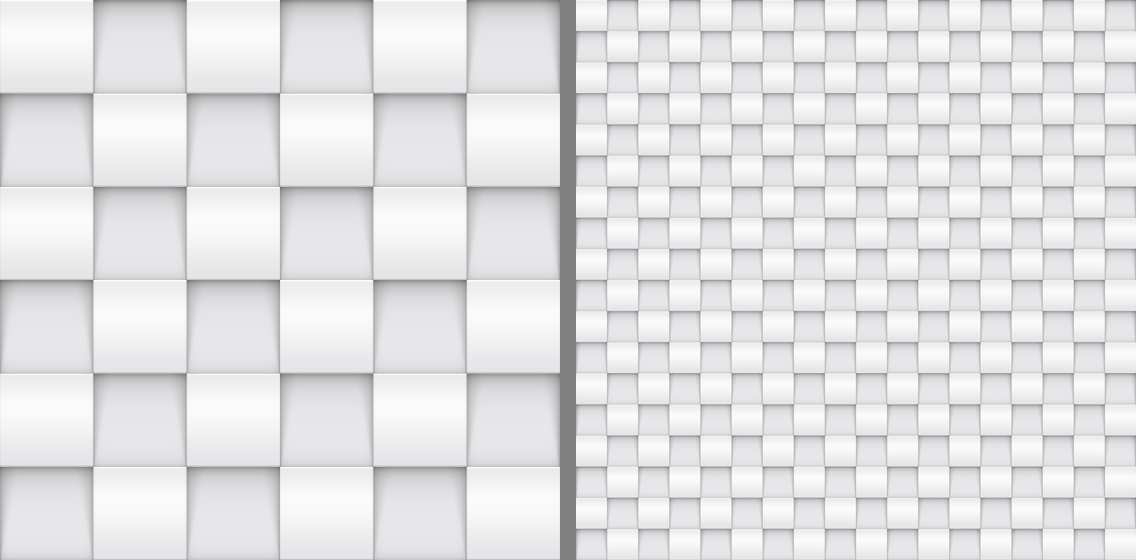
Left: one tile. Right: repeated 3 by 3.
This pattern is drawn by a WebGL 2 fragment shader. Its source:

```glsl
#version 300 es
precision highp float;

uniform vec2 u_resolution;
out vec4 fragColor;

const float CELLS = 6.0;
const float PI = 3.14159265;
const vec3 RECESS_COLOR = vec3(0.908, 0.908, 0.917);
const vec3 GLOSS_COLOR = vec3(0.982);
const vec3 UPPER_COLOR = vec3(0.925, 0.925, 0.932);
const vec3 LOWER_COLOR = vec3(0.895, 0.895, 0.905);

// Antialiased square wave that changes sign at every whole number.
vec2 squareWave(vec2 p, vec2 pixel) {
    return clamp(sin(PI * p) / (0.5 * PI * pixel), -1.0, 1.0);
}

// Coverage of the raised cells of the checkerboard.
float checker(vec2 p, vec2 pixel) {
    vec2 wave = squareWave(p, pixel);
    return 0.5 - 0.5 * wave.x * wave.y;
}

// Curved strip: bright band above the middle, lit top rim, dark lower rim.
vec3 raisedStrip(vec2 cell) {
    float depth = 1.0 - cell.y;
    vec3 color = mix(UPPER_COLOR, GLOSS_COLOR, smoothstep(0.02, 0.36, depth));
    color = mix(color, LOWER_COLOR, smoothstep(0.32, 1.05, depth));
    color = mix(color, vec3(1.0), 0.8 * (1.0 - smoothstep(0.008, 0.024, depth)));
    float sideDistance = min(cell.x, 1.0 - cell.x);
    color *= 1.0 - 0.05 * (1.0 - smoothstep(0.0, 0.018, sideDistance));
    return color * (1.0 - 0.17 * (1.0 - smoothstep(0.0, 0.022, cell.y)));
}

// Soft shadow whose tapering wedge narrows toward the lower corner.
float sideShadow(float edgeDistance, float height) {
    float width = mix(0.015, 0.23, height);
    float wedge = 1.0 - smoothstep(0.0, width, edgeDistance);
    return 0.11 * wedge + 0.17 * exp(-edgeDistance / 0.025);
}

// Sunken square shaded by the strips on all four sides.
vec3 recess(vec2 cell) {
    float depth = 1.0 - cell.y;
    float topShadow = 0.25 * exp(-depth / 0.13) + 0.16 * exp(-depth / 0.03);
    float bottomShadow = 0.09 * exp(-cell.y / 0.08)
                       + 0.08 * exp(-cell.y / 0.015);
    float sides = sideShadow(cell.x, cell.y) + sideShadow(1.0 - cell.x, cell.y);
    return RECESS_COLOR * (1.0 - topShadow) * (1.0 - bottomShadow) * (1.0 - sides);
}

void main() {
    vec2 p = CELLS * gl_FragCoord.xy / u_resolution;
    vec2 pixel = CELLS / u_resolution;
    vec2 cell = fract(p);
    vec3 color = mix(recess(cell), raisedStrip(cell), checker(p, pixel));
    fragColor = vec4(color, 1.0);
}
```
